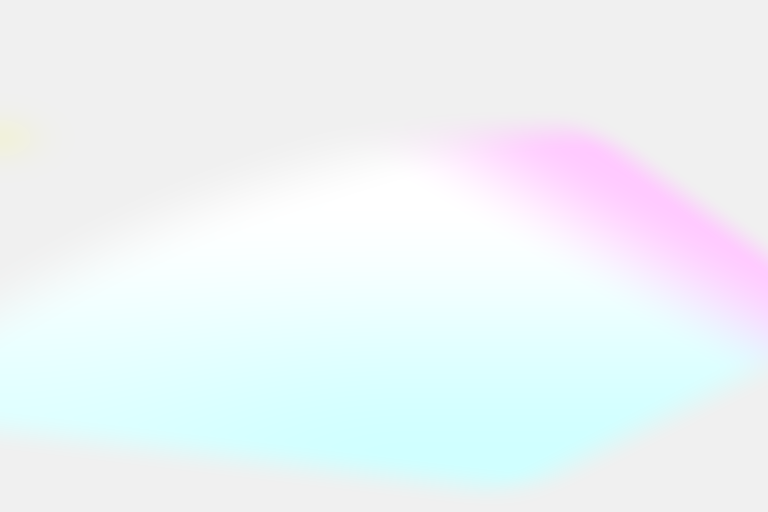
Reproduce this background procedurally as a WebGL 2 fragment shader.

```glsl
#version 300 es
precision highp float;
// A soft pastel sail on pale grey: white at the crown, cyan below, pink at right.
// Coverage is a product of blurred edges (one parabola, three straight lines);
// the colours are blended by height and by distance from a slanted seam.

#define GREY vec3(0.941)
#define CYAN vec3(0.815, 1.0, 1.0)
#define PINK vec3(1.0, 0.79, 1.0)
#define YELLOW vec3(0.945, 0.945, 0.86)
#define CROWN_BLUR_LEFT 0.085
#define CROWN_BLUR_RIGHT 0.045
#define SIDE_BLUR 0.035
#define BASE_BLUR 0.045

uniform vec2 u_resolution;
out vec4 fragColor;

// Signed distance to the line a-b, positive on its left side.
float lineDistance(vec2 p, vec2 a, vec2 b) {
    vec2 along = normalize(b - a);
    return dot(p - a, vec2(-along.y, along.x));
}

float softEdge(float distance, float blur) {
    return smoothstep(-blur, blur, distance);
}

// Distance below the parabola that forms the upper rim.
float crownDistance(vec2 p) {
    float height = 0.395 + 0.6 * p.x - 0.256 * p.x * p.x;
    float slope = 0.6 - 0.512 * p.x;
    return (height - p.y) / sqrt(1.0 + slope * slope);
}

float sailCoverage(vec2 p) {
    float crownBlur = mix(CROWN_BLUR_LEFT, CROWN_BLUR_RIGHT, smoothstep(0.6, 1.1, p.x));
    float crown = softEdge(crownDistance(p), crownBlur);
    float side = softEdge(lineDistance(p, vec2(1.5, 0.5), vec2(1.17, 0.738)), SIDE_BLUR);
    float base = softEdge(lineDistance(p, vec2(0.0, 0.16), vec2(0.957, 0.047)), BASE_BLUR);
    float keel = softEdge(lineDistance(p, vec2(1.016, 0.043), vec2(1.5, 0.287)), BASE_BLUR);
    return crown * side * base * keel;
}

vec3 sailColor(vec2 p) {
    // White to cyan going down, a little weaker at the left.
    float depth = smoothstep(0.62, 0.1, p.y) * mix(0.72, 1.0, smoothstep(0.0, 0.8, p.x));
    vec3 color = mix(vec3(1.0), CYAN, depth);
    // Pink grows away from the seam toward the upper right.
    float seam = lineDistance(p, vec2(0.762, 0.678), vec2(1.5, 0.238));
    return mix(color, PINK, smoothstep(-0.02, 0.22, seam));
}

void main() {
    // Height runs 0 to 1, width 0 to 1.5.
    vec2 p = gl_FragCoord.xy / u_resolution * vec2(1.5, 1.0);

    // Faint yellow glow on the left border.
    vec2 glowOffset = (p - vec2(0.0, 0.73)) / vec2(0.075, 0.045);
    vec3 color = mix(GREY, YELLOW, exp(-dot(glowOffset, glowOffset)));

    color = mix(color, sailColor(p), sailCoverage(p));
    fragColor = vec4(color, 1.0);
}
```
